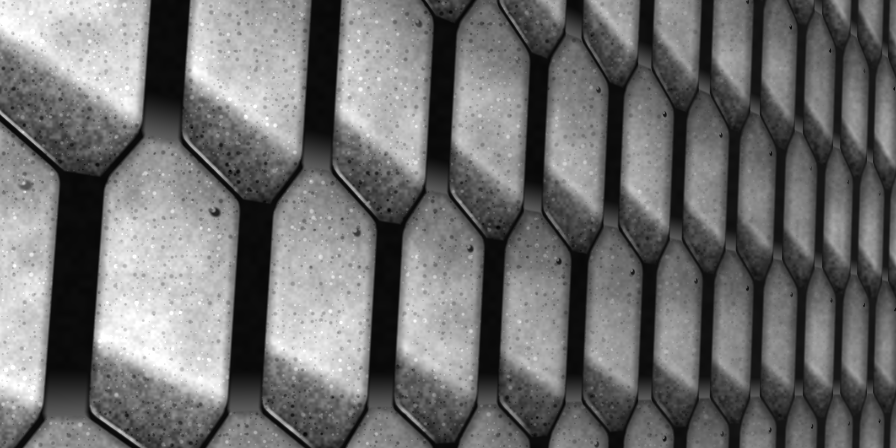
Give the GLSL for this pattern, as a WebGL 1 fragment shader.

```glsl
precision highp float;

// A wall of staggered, elongated hexagonal metal tiles receding to the right.
// A projective map turns the canvas into a flat lattice; every tile is a
// distance shape with a lit face, a creased lower bevel, a dent and specks.

uniform vec2 u_resolution;

float hash(vec2 p) {
  vec3 q = fract(vec3(p.xyx) * 0.1031);
  q += dot(q, q.yzx + 33.33);
  return fract((q.x + q.y) * q.z);
}

float noise(vec2 p) {
  vec2 i = floor(p), f = fract(p);
  f = f * f * (3.0 - 2.0 * f);
  return mix(mix(hash(i), hash(i + vec2(1.0, 0.0)), f.x),
             mix(hash(i + vec2(0.0, 1.0)), hash(i + 1.0), f.x), f.y);
}

float smoothMax(float a, float b, float r) {
  float h = max(r - abs(a - b), 0.0);
  return max(a, b) + h * h / (4.0 * r);
}

// Signed speck mask: negative for pits, positive for bright flecks.
float specks(vec2 p) {
  vec2 cell = floor(p);
  vec2 centre = 0.3 + 0.4 * vec2(hash(cell + 7.1), hash(cell + 19.7));
  float kind = hash(cell + 3.3);
  float size = 0.1 + 0.16 * hash(cell + 41.0);
  float dot_ = 1.0 - smoothstep(size * 0.4, size + 0.1, length(fract(p) - centre));
  return dot_ * (step(0.88, kind) - step(kind, 0.22));
}

// Tone of a tile; q is the lattice offset from its centre, edge its distance.
float tileTone(vec2 q, float edge, vec2 p, float depth, vec2 id) {
  float light = mix(0.90, 0.57, smoothstep(0.3, 1.8, p.x));
  light *= 0.94 + 0.12 * hash(id);

  // Face, dimming toward its top and right side
  float face = light * (1.0 - 0.38 * smoothstep(-0.02, 0.13, q.y)) * (0.97 - 0.09 * q.x);
  face *= 0.9 + 0.2 * noise(p * 14.0 + id * 5.0);

  // Lower bevel under a slanting crease
  float crease = q.y + 0.059 + 0.033 * q.x;
  float below = 1.0 - smoothstep(-0.016, 0.006, crease);
  float bevel = light * clamp(0.60 + 4.5 * crease, 0.3, 0.6);
  float tone = mix(face, bevel, below);
  tone += 0.07 * light * exp(-pow((crease - 0.007) / 0.006, 2.0));

  // Grain and specks, coarser on the bevel
  float grain = noise(p * 150.0) + noise(p * 85.0 + 31.0) - 1.0;
  tone += grain * mix(0.09, 0.17, below) * light;
  float mark = specks(p * 48.0) + 0.7 * specks(p * 83.0 + 11.0);
  tone += mark * 0.17 * smoothstep(0.8, 2.4, depth);

  // Curled dent near the upper right corner
  vec2 spot = vec2(0.5 + 0.1 * (hash(id + 5.0) - 0.5), 0.078);
  vec2 dent = (q - spot) * vec2(0.17, 2.7);
  float curl = 1.0 - smoothstep(0.006, 0.015, length(dent));
  curl *= smoothstep(0.003, 0.009, length(dent - vec2(-0.006, 0.005)));
  tone *= 1.0 - curl * (0.3 + 0.6 * hash(id + 9.0));

  // Shaded border, with a bright rim along the lower left
  tone *= 1.0 - 0.35 * smoothstep(-0.022, 0.0, edge);
  float rim = smoothstep(-0.014, -0.006, edge) * (1.0 - smoothstep(-0.004, 0.002, edge));
  float lowerLeft = (1.0 - smoothstep(-0.1, -0.075, q.y)) * (1.0 - smoothstep(-0.45, -0.1, q.x));
  return tone + rim * lowerLeft * 0.5 * smoothstep(1.0, 2.5, depth);
}

void main() {
  vec2 p = gl_FragCoord.xy / u_resolution.y;
  float soft = 0.8 / u_resolution.y + 0.0015;

  // Projective map to lattice columns and heights
  float depth = 3.086 - p.x;
  float column = 37.46 / depth - 13.83;
  float height = (p.y - 0.1536) / depth;
  float columnWidth = depth * depth / 37.46;
  float row = (height - 0.065) / 0.226;

  // Sides lean within each row and swing back at the joints
  float t = fract(row + 0.5) - 0.5;
  column -= 0.085 * sign(t) * min(abs(t) / 0.4, (0.5 - abs(t)) / 0.1);

  float tone = 0.03 + 0.05 * smoothstep(1.2, 2.0, p.x);
  tone += 0.02 * noise(p * 60.0);

  // The two rows that can cover this point
  for (int i = 0; i < 2; i++) {
    float n = floor(row) + float(i);
    float across = column - n + 1.0;
    vec2 q = vec2(mod(across, 2.0) - 1.0, (row - n) * 0.226);
    vec2 id = vec2(floor(across / 2.0), n) + 20.0;

    float side = (abs(q.x) - 0.78) * columnWidth;
    float steep = 2.67 / depth;
    float slope = (abs(q.y) + 0.0714 * (abs(q.x) - 0.22) - 0.130) * depth;
    slope /= sqrt(1.0 + steep * steep);
    float edge = smoothMax(side, slope, 0.007 * depth);
    edge = max(edge, (abs(q.y) - 0.133) * depth);

    // Light fading up into the slot above the tile tip
    float glow = 1.0 - smoothstep(0.118, 0.180, q.y);
    glow *= step(0.0, q.y) * (1.0 - smoothstep(0.17, 0.25, abs(q.x)));
    tone = max(tone, glow * 0.42);

    float cover = 1.0 - smoothstep(-soft, soft, edge);
    tone = mix(tone, tileTone(q, edge, p, depth, id), cover);
  }

  gl_FragColor = vec4(vec3(clamp(tone, 0.0, 1.0)), 1.0);
}
```
